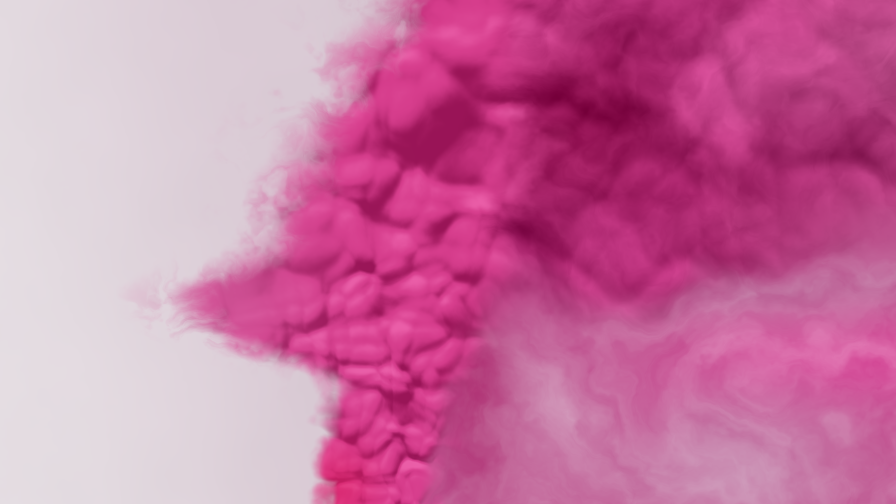
Write a WebGL 1 fragment shader that draws this background.

```glsl
precision highp float;
// A dense column of magenta smoke rises before a pale wall and spreads right.
// Puffs are a smooth cellular height field in log-polar space, so they grow
// with height; noise-warped masks and soft colour pools build the haze.
uniform vec2 u_resolution;

float hash(vec2 p) {
  return fract(sin(dot(p, vec2(127.1, 311.7))) * 43758.5453);
}

float noise(vec2 p) {
  vec2 i = floor(p), f = fract(p);
  f = f * f * (3.0 - 2.0 * f);
  return mix(mix(hash(i), hash(i + vec2(1, 0)), f.x),
             mix(hash(i + vec2(0, 1)), hash(i + vec2(1, 1)), f.x), f.y);
}

float fbm(vec2 p) {
  float sum = 0.0, amp = 0.5;
  for (int i = 0; i < 6; i++) {
    sum += amp * noise(p);
    p = mat2(1.6, 1.2, -1.2, 1.6) * p + 7.3;
    amp *= 0.5;
  }
  return sum;
}

// Smooth union of rounded bumps, one per jittered cell
float puffs(vec2 p) {
  vec2 cell = floor(p);
  float sum = 0.0;
  for (int j = -1; j <= 1; j++) {
    for (int i = -1; i <= 1; i++) {
      vec2 c = cell + vec2(i, j);
      vec2 d = c + 0.15 + 0.7 * vec2(hash(c), hash(c + 41.7)) - p;
      sum += exp(-18.0 * dot(d, d));
    }
  }
  return log(sum + 0.0001) / 18.0;
}

float smokeHeight(vec2 q) {
  q += 0.5 * vec2(noise(q * 1.4), noise(q * 1.4 + 19.0));
  return puffs(q) + 0.3 * puffs(q * 2.1 + 5.0) + 0.1 * fbm(q * 2.5);
}

// Soft elliptical pool of influence
float pool(vec2 p, vec2 center, vec2 radius) {
  vec2 d = (p - center) / radius;
  return exp(-dot(d, d));
}

void main() {
  vec2 p = gl_FragCoord.xy / u_resolution.y;
  p.x *= 1.7778 * u_resolution.y / u_resolution.x;

  // Curling noise that displaces every soft boundary
  vec2 curl = vec2(fbm(p * 4.0), fbm(p * 4.0 + 31.0)) - 0.5;
  float wisps = fbm(p * 6.0 + curl * 5.0) - 0.5;
  float fine = fbm(p * vec2(11.0, 14.0) + curl * 9.0) - 0.5;
  vec2 w = p + curl * 0.16;

  // Pale wall
  vec3 wall = mix(vec3(0.90, 0.87, 0.89), vec3(0.85, 0.79, 0.83),
                  smoothstep(0.05, 0.75, p.x + 0.25 * p.y));
  wall += 0.03 * curl.x;

  // Thin haze at lower right
  vec3 haze = vec3(0.77, 0.41, 0.61);
  haze = mix(haze, vec3(0.86, 0.34, 0.63), 0.9 * pool(w, vec2(1.72, 0.25), vec2(0.38, 0.13)));
  haze = mix(haze, vec3(0.77, 0.52, 0.67), 0.8 * pool(w, vec2(1.55, 0.43), vec2(0.35, 0.06)));
  haze = mix(haze, vec3(0.80, 0.59, 0.72), 0.9 * pool(w, vec2(1.45, 0.08), vec2(0.24, 0.11)));
  haze = mix(haze, vec3(0.82, 0.60, 0.73), 0.7 * pool(w, vec2(1.08, 0.17), vec2(0.13, 0.12)));
  haze = mix(haze, vec3(0.70, 0.24, 0.48), 0.9 * pool(w, vec2(0.94, 0.22), vec2(0.09, 0.25)));
  haze += vec3(0.10, 0.32, 0.20) * (wisps * 0.7 + fine * 0.5);

  // Heavy cloud at upper right
  vec3 cloud = vec3(0.70, 0.18, 0.46);
  cloud = mix(cloud, vec3(0.58, 0.08, 0.33), pool(w, vec2(1.12, 0.72), vec2(0.22, 0.20)));
  cloud = mix(cloud, vec3(0.61, 0.10, 0.37), 0.8 * pool(w, vec2(1.43, 0.65), vec2(0.20, 0.12)));
  cloud = mix(cloud, vec3(0.77, 0.22, 0.52), 0.8 * pool(w, vec2(1.23, 0.53), vec2(0.13, 0.08)));
  cloud = mix(cloud, vec3(0.76, 0.25, 0.53), 0.8 * pool(w, vec2(1.46, 0.84), vec2(0.13, 0.10)));
  cloud = mix(cloud, vec3(0.73, 0.31, 0.54), 0.8 * pool(w, vec2(1.82, 0.88), vec2(0.28, 0.25)));
  cloud = mix(cloud, vec3(0.73, 0.28, 0.52), 0.7 * pool(w, vec2(1.72, 0.57), vec2(0.25, 0.07)));
  cloud += vec3(0.22, 0.18, 0.20) * (wisps + 0.4 * fine);

  // Puff relief, lit from above
  vec2 d = p + curl * 0.03 - vec2(0.68, -0.5);
  vec2 q = 9.0 * vec2(atan(d.x, d.y), log(length(d)));
  float h = smokeHeight(q);
  float relief = (h - smokeHeight(q + vec2(-0.06, 0.15))) * 2.2 + (h + 0.14) * 0.9;
  cloud += vec3(0.14, 0.09, 0.12) * relief;

  // Bright column, softer on its left flank and toward the top
  float core = pool(w, vec2(0.70 + 0.16 * p.y, 0.3), vec2(0.22, 0.50));
  float light = 0.62 + relief * mix(0.45, 1.0, core) + 0.25 * wisps;
  light -= 0.35 * pool(w, vec2(0.86, 0.77), vec2(0.10, 0.09));
  light -= 0.30 * pool(w, vec2(0.92, 0.25), vec2(0.06, 0.25));
  light += 0.12 * pool(w, vec2(0.98, 0.92), vec2(0.16, 0.14));
  vec3 column = mix(vec3(0.60, 0.08, 0.34), vec3(0.84, 0.24, 0.55), smoothstep(0.05, 0.65, light));
  column = mix(column, vec3(0.92, 0.37, 0.66), smoothstep(0.6, 1.15, light));
  column = mix(column, vec3(0.80, 0.36, 0.60), 0.65 * pool(w, vec2(0.47, 0.46), vec2(0.15, 0.25)));
  column = mix(column, vec3(0.87, 0.13, 0.40), 0.6 * pool(p, vec2(0.67, 0.03), vec2(0.08, 0.09)));

  // Layer the haze, cloud and column from right to left
  float cloudEdge = p.y - 0.35 - 0.25 * (p.x - 1.0) + 0.22 * curl.y + 0.06 * wisps;
  vec3 smoke = mix(haze, cloud, smoothstep(-0.07, 0.09, cloudEdge));
  float right = 0.87 + 0.22 * p.y + 0.12 * curl.x + 0.08 * wisps + 0.06 * h;
  float soft = 0.03 + 0.07 * p.y;
  smoke = mix(smoke, column, 1.0 - smoothstep(-soft, soft, p.x - right));

  // Ragged left silhouette with a bulging shoulder
  float left = mix(0.62, 0.26 + 0.4 * p.y, smoothstep(0.22, 0.36, p.y));
  left -= 0.10 * exp(-pow((p.y - 0.41) / 0.06, 2.0));
  float upper = smoothstep(0.15, 0.35, p.y);
  float inside = p.x - left + mix(0.05, 0.22, upper) * (curl.x + 0.6 * wisps) + 0.06 * h;
  float cover = smoothstep(-0.02, mix(0.025, 0.13, upper), inside + 0.08 * upper * fine);
  float veil = 0.22 * smoothstep(-0.12, 0.05, inside) * smoothstep(-0.1, 0.25, wisps + fine) * upper;
  gl_FragColor = vec4(mix(wall, smoke, max(cover, veil)), 1.0);
}
```
